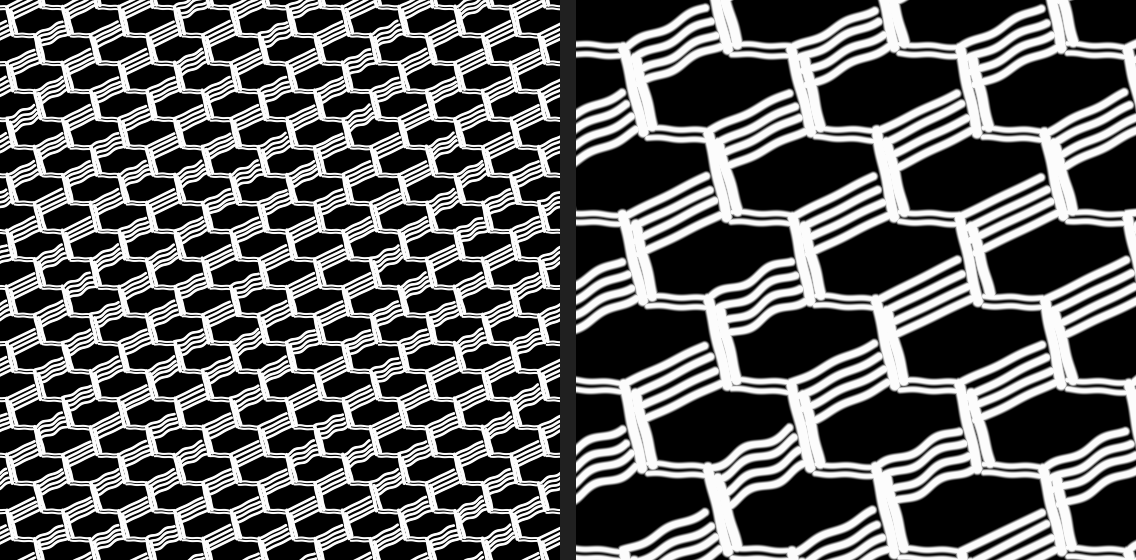
Left, the full canvas; right, a detail of the centre.
Give the GLSL for this pattern, as a three.js fragment shader.

```glsl
varying vec2 vUv;

#define REPEATS 10.0
#define ORIGIN vec2(0.62, 0.38)
#define BAND_RADIUS 0.025
#define POST_RADIUS 0.034
#define SILL_RADIUS 0.018
#define JITTER 0.016
#define MAX_WAVE 0.022
#define EDGE 0.011
#define INK vec3(0.0)
#define CHALK vec3(0.99)

float hash(vec2 p) {
  return fract(sin(dot(p, vec2(127.1, 311.7))) * 43758.55);
}

vec2 jitter(vec2 id, float salt) {
  return (vec2(hash(id + salt), hash(id + salt + 31.7)) - 0.5) * JITTER;
}

// Distance to a round-ended stroke that sways sideways along its length
float stroke(vec2 p, vec2 a, vec2 b, float radius, float wave, float phase) {
  vec2 span = b - a;
  float t = clamp(dot(p - a, span) / dot(span, span), 0.0, 1.0);
  vec2 side = normalize(vec2(-span.y, span.x));
  vec2 sway = side * wave * sin(t * 10.0 + phase);
  return length(p - a - span * t - sway) - radius;
}

// One hand-drawn link: slanted band, leaning post and double sill
float link(vec2 p, vec2 id) {
  float d = 1.0;
  float phase = 6.283 * hash(id + 3.1);
  float wave = MAX_WAVE * pow(hash(id + 7.3), 1.5);

  // Four parallel strokes rising to the next post
  for (int i = 0; i < 4; i++) {
    float k = float(i);
    vec2 start = vec2(0.03, -0.075) * k + jitter(id, k + 11.0);
    vec2 end = vec2(0.485, 0.237) + vec2(0.03, -0.075) * k + jitter(id, k + 17.0);
    d = min(d, stroke(p, start, end, BAND_RADIUS, wave, phase + 0.4 * k));
  }

  // Two strokes each for the post and the sill
  for (int i = 0; i < 2; i++) {
    float k = float(i);
    vec2 top = vec2(0.066, -0.06) * k + jitter(id, k + 23.0);
    vec2 foot = vec2(0.11, -0.5) + vec2(0.062, 0.03) * k + jitter(id, k + 29.0);
    d = min(d, stroke(p, top, foot, POST_RADIUS, 0.003, phase + 2.0 * k));

    vec2 left = vec2(0.14, -0.475 - 0.055 * k) + 0.5 * jitter(id, k + 37.0);
    vec2 right = vec2(0.49, -0.492 - 0.055 * k) + 0.5 * jitter(id, k + 41.0);
    d = min(d, stroke(p, left, right, SILL_RADIUS, 0.004, phase));
  }
  return d;
}

void main() {
  vec2 p = vUv * REPEATS - ORIGIN;
  float d = 1.0;

  // Nearby links on half-height rows, every other row shifted by half
  for (int r = 0; r < 3; r++) {
    float row = floor(p.y * 2.0) + float(r);
    float shift = 0.5 * mod(row, 2.0);
    for (int c = 0; c < 2; c++) {
      float column = floor(p.x - shift) + float(c);
      vec2 joint = vec2(column + shift, row * 0.5);
      vec2 id = mod(vec2(column, row), vec2(1.0, 2.0) * REPEATS);
      d = min(d, link(p - joint, id));
    }
  }

  gl_FragColor = vec4(mix(CHALK, INK, smoothstep(-EDGE, EDGE, d)), 1.0);
}
```
